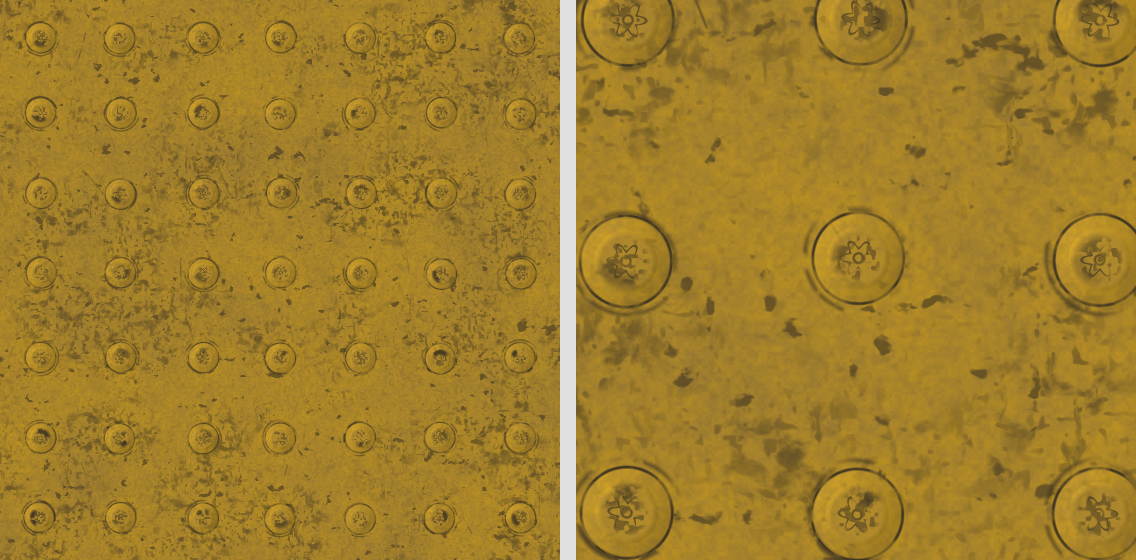
Left, the full canvas; right, a detail of the centre.
Give the GLSL for this texture, as a Shadertoy shader.

```glsl
// Worn yellow tactile paving: a seven by seven grid of domed studs with grimy rims.

float hash(vec2 p) {
    vec3 q = fract(p.xyx * 0.1031);
    q += dot(q, q.yzx + 33.33);
    return fract((q.x + q.y) * q.z);
}

float noise(vec2 p) {
    vec2 i = floor(p), f = fract(p);
    f = f * f * (3.0 - 2.0 * f);
    return mix(mix(hash(i), hash(i + vec2(1, 0)), f.x),
               mix(hash(i + vec2(0, 1)), hash(i + vec2(1, 1)), f.x), f.y);
}

float fbm(vec2 p) {
    float sum = 0.0, amp = 0.533;
    for (int i = 0; i < 4; i++) {
        sum += amp * noise(p);
        p = mat2(1.6, 1.2, -1.2, 1.6) * p + 7.3;
        amp *= 0.5;
    }
    return sum;
}

// Soft line of the given half width around distance zero
float stroke(float d, float halfWidth, float soft) {
    return 1.0 - smoothstep(halfWidth - soft, halfWidth + soft, abs(d));
}

// Short, broken, mostly upright scratches
float scratches(vec2 uv, float soft) {
    float mark = 0.0;
    for (int i = 0; i < 48; i++) {
        vec2 seed = vec2(float(i) * 3.7, 11.0);
        vec2 p = uv - vec2(hash(seed), hash(seed + 5.0));
        float lean = (hash(seed + 9.0) - 0.5) * 1.6;
        vec2 dir = vec2(sin(lean), cos(lean));
        float size = mix(0.004, 0.04, pow(hash(seed + 13.0), 3.0));
        float along = clamp(dot(p, dir), -size, size);
        float d = length(p - dir * along);
        mark = max(mark, stroke(d, 0.0008, soft) * (0.2 + 0.45 * hash(seed + 21.0)));
    }
    return mark * smoothstep(0.25, 0.6, noise(uv * 90.0));
}

// Faint stains, fine specks and scratches on the flat ground
float groundGrime(vec2 uv, float soft) {
    vec2 warped = uv + 0.012 * (vec2(fbm(uv * 40.0), fbm(uv * 40.0 + 50.0)) - 0.5);
    float worn = smoothstep(0.35, 0.7, fbm(uv * 13.0 + 31.0));
    float stains = smoothstep(0.54, 0.8, fbm(warped * vec2(65, 85) + 4.0)) * worn;
    float streaks = smoothstep(0.58, 0.82, fbm(warped * vec2(130, 60) + 60.0)) * worn;
    float specks = smoothstep(0.66, 0.9, noise(warped * 210.0)) * (0.1 + 0.3 * worn);
    float blots = smoothstep(0.71, 0.8, fbm(warped * vec2(58, 70) + 90.0));
    return max(max(0.55 * stains, 0.45 * streaks), max(max(specks, 0.6 * blots), scratches(uv, soft)));
}

void mainImage(out vec4 fragColor, in vec2 fragCoord) {
    vec2 uv = fragCoord / iResolution.xy;
    float pixel = 1.0 / iResolution.y;
    float soft = 7.0 * pixel;

    // Stud cell, with slightly uneven rows and columns
    vec2 id = floor(uv * 7.0);
    float raisedRow = step(2.5, id.y) - step(5.5, id.y);
    float shiftedColumn = 1.0 - step(0.5, abs(id.x - 2.0));
    vec2 jitter = (vec2(hash(id), hash(id + 40.0)) - 0.5) * 0.022;
    vec2 p = fract(uv * 7.0) - 0.5 - jitter;
    p -= vec2(0.035 * shiftedColumn + 0.012 * raisedRow, 0.022 + 0.06 * raisedRow);
    float r = length(p);
    float angle = atan(p.y, p.x);
    float wear = hash(id + 70.0);
    float heading = 6.2832 * hash(id + 23.0);
    float facing = dot(p, vec2(cos(heading), sin(heading))) / max(r, 0.001);
    float mottle = fbm(p * 13.0 + id * 17.0);
    float stud = 1.0 - smoothstep(0.19 - soft, 0.19 + soft, r);
    float cap = 1.0 - smoothstep(0.105, 0.125, r);

    // Grainy paint, brighter where foot traffic misses it around the studs
    float tone = 0.42 + 0.75 * (fbm(uv * 7.0) - 0.5) + 0.6 * (fbm(uv * vec2(95, 75)) - 0.5);
    tone += 0.5 * (noise(uv * 270.0) - 0.5) + 0.3 * (hash(floor(uv * 512.0)) - 0.5);
    tone += 0.35 * exp(-r * r * 16.0);
    vec3 color = mix(vec3(0.6, 0.475, 0.188), vec3(0.72, 0.56, 0.138), clamp(tone, 0.0, 1.0));
    vec3 grimeColor = vec3(0.24, 0.2, 0.13);
    color = mix(color, grimeColor, groundGrime(uv, pixel) * (1.0 - 0.6 * stud));

    // Dome: lit shoulder on the upper left, shaded on the lower right
    float light = dot(p, vec2(-0.85, 0.5)) / 0.19;
    color *= 1.0 + stud * (1.0 - cap) * 0.13 * light;
    color = mix(color, vec3(0.66, 0.52, 0.2), 0.4 * cap);
    color *= 1.0 + 0.1 * stroke(r - 0.12, 0.012, soft) * light;

    // Rosette pressed into the cap, partly worn away
    float petals = stroke(r - 0.058 - 0.018 * cos(6.0 * angle + wear), 0.006, soft);
    float hub = stroke(r - 0.02, 0.005, soft);
    float pits = smoothstep(0.5, 0.72, noise(p * 48.0 + id * 9.0)) * (1.0 - smoothstep(0.07, 0.11, r));
    float etched = max(max(petals, hub) * smoothstep(0.32, 0.6, mottle), 0.75 * pits);
    color = mix(color, grimeColor, 0.65 * etched);

    // Dirt smeared over one side of the cap
    float smear = stroke(r - 0.085, 0.03, 0.025) * smoothstep(0.1, 0.75, facing);
    color = mix(color, grimeColor, 0.95 * smear * smoothstep(0.42, 0.56, mottle) * (0.2 + 0.8 * wear));

    // Thin uneven rim and the broken crescents of dirt outside it
    float rim = stroke(r - 0.19, 0.006, soft) * (0.4 + 0.55 * smoothstep(0.3, 0.65, mottle));
    float patchy = smoothstep(0.4, 0.58, fbm(p * 10.0 + id * 29.0));
    float crescent = stroke(r - 0.208 - 0.012 * facing, 0.012, 0.014) * smoothstep(-0.3, 0.5, -facing);
    float outer = stroke(r - 0.235 + 0.015 * facing, 0.008, 0.012) * smoothstep(0.0, 0.7, facing);
    float dirt = max(crescent * (0.4 + 0.6 * wear), 0.6 * outer) * patchy;
    color = mix(color, grimeColor, max(rim, dirt));

    fragColor = vec4(color, 1.0);
}
```
